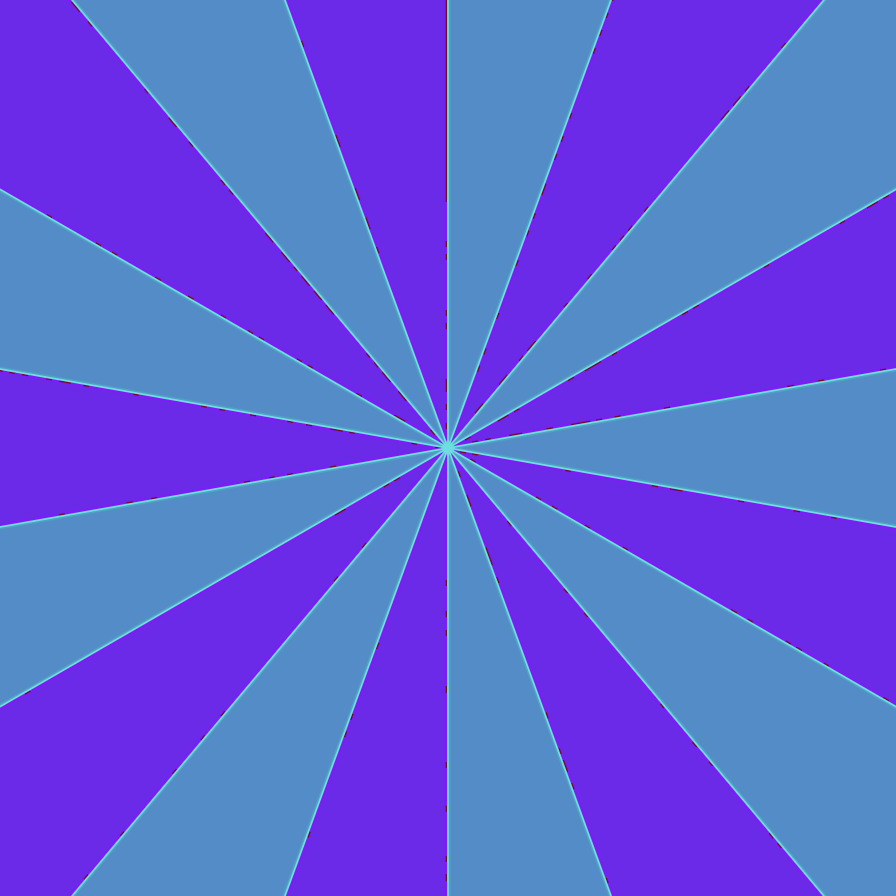
A WebGL 2 fragment shader for this background:

```glsl
#version 300 es
precision highp float;
// Sunburst of eighteen equal wedges in alternating blue and violet.
// The signed distance to the nearest wedge edge places a thin cyan seam,
// a tinted fringe on each side and hashed dark red flecks along it.

uniform vec2 u_resolution;
out vec4 outColor;

const float PI = 3.14159265;
const float WEDGES = 18.0;
const vec2 CENTER = vec2(0.5);

const vec3 BLUE = vec3(0.33, 0.55, 0.78);
const vec3 VIOLET = vec3(0.42, 0.16, 0.91);
const vec3 BRIGHT_VIOLET = vec3(0.49, 0.11, 0.96);
const vec3 TEAL = vec3(0.31, 0.64, 0.76);
const vec3 CYAN = vec3(0.43, 0.87, 0.89);
const vec3 DARK_RED = vec3(0.45, 0.04, 0.16);

const float SEAM_HALF = 0.001;      // half width of the cyan seam
const float TEAL_REACH = 0.0027;    // fringe on the blue side
const float VIOLET_REACH = 0.0038;  // fringe on the violet side
const float FLECK_REACH = 0.0026;
const float FLECK_LENGTH = 0.007;
const float FLECK_CHANCE = 0.22;
const float RED_SEAM_START = 0.275; // upper seam turns red beyond this radius

float hash(vec2 p) {
    return fract(sin(dot(p, vec2(127.1, 311.7))) * 43758.5453);
}

// Smoothed coverage of the interval from lo to hi
float band(float x, float lo, float hi, float pixel) {
    return clamp((x - lo) / pixel + 0.5, 0.0, 1.0)
         * clamp((hi - x) / pixel + 0.5, 0.0, 1.0);
}

void main() {
    float side = min(u_resolution.x, u_resolution.y);
    float pixel = 1.0 / side;
    vec2 p = (gl_FragCoord.xy - CENTER * u_resolution) / side;
    float radius = length(p);

    // Clockwise turn from the top, measured in wedges
    float wedgeAngle = 2.0 * PI / WEDGES;
    float turn = atan(p.x, p.y) / wedgeAngle;
    float edge = floor(turn + 0.5);

    // Distance to the nearest edge, positive on the blue side
    float facing = mod(edge, 2.0) < 0.5 ? 1.0 : -1.0;
    float dist = radius * sin((turn - edge) * wedgeAngle) * facing;

    // Wedges and their fringes
    float blueSide = clamp(dist / pixel + 0.5, 0.0, 1.0);
    vec3 color = mix(VIOLET, BLUE, blueSide);
    color = mix(color, BRIGHT_VIOLET, band(dist, -VIOLET_REACH, -SEAM_HALF, pixel));
    color = mix(color, TEAL, band(dist, SEAM_HALF, TEAL_REACH, pixel));

    // Broken red flecks, denser on the upper half
    float chance = FLECK_CHANCE * (p.y > 0.0 ? 1.0 : 0.5);
    float fleck = step(hash(vec2(floor(radius / FLECK_LENGTH), edge)), chance);
    if (edge == 0.0 && radius > RED_SEAM_START) fleck = 1.0;
    color = mix(color, DARK_RED, fleck * band(dist, -FLECK_REACH, -SEAM_HALF, pixel));

    // Cyan seams, merging into a small star at the center
    color = mix(color, CYAN, band(dist, -SEAM_HALF, SEAM_HALF, pixel));
    color = mix(color, CYAN, 1.0 - smoothstep(0.004, 0.009, radius));

    outColor = vec4(color, 1.0);
}
```
